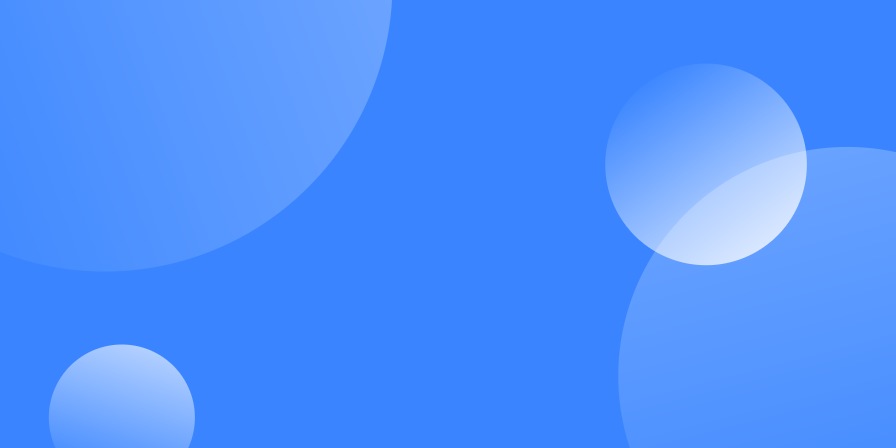
A Shadertoy shader for this background:

```glsl
// Four translucent white discs over a flat blue field.
// Each disc is a circle distance function whose opacity ramps linearly
// along its own direction; discs are blended from back to front.

const vec3 BLUE = vec3(0.227, 0.522, 1.0);
const vec3 WHITE = vec3(1.0);

// Antialiased coverage of a disc; offset is measured from its centre.
float discCoverage(vec2 offset, float radius, float pixel) {
    return clamp(0.5 - (length(offset) - radius) / pixel, 0.0, 1.0);
}

// Opacity runs from fadeRange.x to fadeRange.y across the disc along direction.
vec3 addDisc(vec3 color, vec2 p, vec2 center, float radius,
             vec2 direction, vec2 fadeRange, float pixel) {
    vec2 offset = p - center;
    float along = 0.5 + 0.5 * dot(offset / radius, normalize(direction));
    float opacity = mix(fadeRange.x, fadeRange.y, clamp(along, 0.0, 1.0));
    return mix(color, WHITE, opacity * discCoverage(offset, radius, pixel));
}

void mainImage(out vec4 fragColor, in vec2 fragCoord) {
    // Canvas units: height is 1, width is 2.
    float pixel = 2.0 / iResolution.x;
    vec2 p = fragCoord / iResolution.xy * vec2(2.0, 1.0);
    vec3 color = BLUE;

    // Large pale discs
    color = addDisc(color, p, vec2(0.234, 1.036), 0.642,
                    vec2(0.94, 0.34), vec2(0.0, 0.26), pixel);
    color = addDisc(color, p, vec2(1.891, 0.161), 0.511,
                    vec2(-0.25, 0.97), vec2(0.0, 0.24), pixel);

    // Small bright discs
    color = addDisc(color, p, vec2(1.576, 0.633), 0.225,
                    vec2(0.57, -0.82), vec2(0.02, 0.76), pixel);
    color = addDisc(color, p, vec2(0.272, 0.068), 0.163,
                    vec2(0.30, 0.95), vec2(0.0, 0.61), pixel);

    fragColor = vec4(color, 1.0);
}
```
